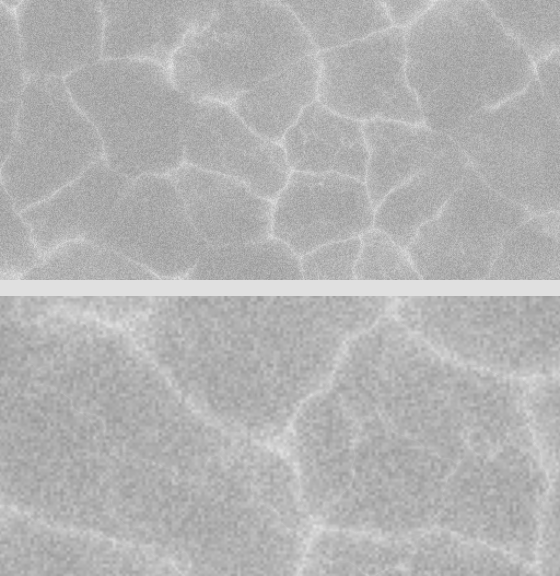
Top: the whole. Bottom: its middle third, enlarged.
Give the GLSL for this texture, as a Shadertoy shader.

```glsl
// Pale grey veined surface, like light rippling through shallow water.
// Warped Voronoi borders form the bright veins; each cell fades in a feathered
// halo, a finer net adds wisps, and an even grain covers everything.

const float BASE_GREY     = 0.660;
const float CELLS         = 3.1;    // large cells per canvas height
const float WISP_CELLS    = 6.5;    // small cells per canvas height
const float CORE_WIDTH    = 0.022;  // in cell units
const float HALO_WIDTH    = 0.085;
const float CORE_GAIN     = 0.110;
const float HALO_GAIN     = 0.075;
const float WISP_GAIN     = 0.065;
const float HAZE_GAIN     = 0.040;
const float MAX_LIGHT     = 0.200;
const float GRAIN_GAIN    = 0.082;
const float GRAIN_DENSITY = 256.0;  // grains per canvas height

// Two random values in 0..1 for a lattice point
vec2 hash2(vec2 cell) {
    uvec2 q = uvec2(ivec2(cell)) * uvec2(1597u, 3819u) + uvec2(7919u, 104729u);
    q.x += q.y * 1664525u;
    q ^= q >> 15u;
    q *= 22695477u;
    q.y += q.x * 1103515u;
    q ^= q >> 13u;
    q *= 1664525u;
    q.x += q.y * 69069u;
    q ^= q >> 16u;
    return vec2(q & 65535u) / 65535.0;
}

// Smooth value noise, two independent channels
vec2 noise2(vec2 p) {
    vec2 i = floor(p);
    vec2 f = p - i;
    f = f * f * (3.0 - 2.0 * f);
    vec2 low = mix(hash2(i), hash2(i + vec2(1, 0)), f.x);
    vec2 high = mix(hash2(i + vec2(0, 1)), hash2(i + vec2(1, 1)), f.x);
    return mix(low, high, f.y);
}

vec2 fbm2(vec2 p) {
    vec2 sum = vec2(0.0);
    float gain = 0.5;
    for (int octave = 0; octave < 5; octave++) {
        sum += gain * noise2(p);
        p = mat2(1.6, 1.2, -1.2, 1.6) * p + 17.3;
        gain *= 0.5;
    }
    return sum / 0.97;
}

// Border light of a Voronoi net: x = core, y = halo, z = random value of the cell.
// Summing over all borders makes the junctions glow.
vec3 veinNet(vec2 p) {
    vec2 home = floor(p);
    vec2 nearestCell = home;
    vec2 nearest = vec2(8.0);
    for (int y = -1; y <= 1; y++)
    for (int x = -1; x <= 1; x++) {
        vec2 cell = home + vec2(x, y);
        vec2 toSite = cell + hash2(cell) - p;
        if (dot(toSite, toSite) < dot(nearest, nearest)) {
            nearest = toSite;
            nearestCell = cell;
        }
    }
    vec2 light = vec2(0.0);
    for (int y = -2; y <= 2; y++)
    for (int x = -2; x <= 2; x++) {
        if (x == 0 && y == 0) continue;
        vec2 cell = nearestCell + vec2(x, y);
        vec2 toSite = cell + hash2(cell) - p;
        float border = dot(0.5 * (nearest + toSite), normalize(toSite - nearest));
        light += exp(-max(border, 0.0) / vec2(CORE_WIDTH, HALO_WIDTH));
    }
    return vec3(light, hash2(nearestCell + 91.0).x);
}

// Grain: one random value per lattice point, blended between points
float grain(vec2 p) {
    vec2 value = noise2(p * GRAIN_DENSITY - 0.5);
    return value.x + value.y - 1.0;
}

void mainImage(out vec4 fragColor, in vec2 fragCoord) {
    vec2 p = fragCoord / iResolution.y;

    // Bend the borders broadly, then roughen them
    vec2 bend = fbm2(p * 3.2 + 5.0) - 0.5;
    vec2 rough = fbm2(p * 17.0 + 40.0) - 0.5;
    vec2 warped = p + 0.22 * bend + 0.045 * rough;

    // Slow changes of strength, and fine mottling inside the light
    vec2 patches = fbm2(p * 2.6 + 23.0);
    float strength = smoothstep(0.25, 0.72, fbm2(p * 5.0 + 71.0).x);
    float mottle = 0.45 + 1.1 * fbm2(p * 30.0 + 11.0).y;

    // Main veins, with a halo of different reach on either side
    vec3 vein = veinNet(warped * CELLS + 3.0);
    float light = CORE_GAIN * vein.x * mix(0.25, 1.25, strength);
    light += HALO_GAIN * vein.y * mix(0.35, 1.3, vein.z) * strength * mottle;

    // Wisps and haze gathered in patches
    vec3 wisp = veinNet((warped + 0.07 * rough) * WISP_CELLS + 57.0);
    float gathered = smoothstep(0.46, 0.70, patches.x);
    light += WISP_GAIN * (wisp.x + 0.25 * wisp.y) * gathered * strength;
    light += HAZE_GAIN * smoothstep(0.42, 0.75, patches.y) * mottle;

    // Soft limit on the brightest knots
    light = MAX_LIGHT * (1.0 - exp(-light / MAX_LIGHT));

    float grey = BASE_GREY + light + GRAIN_GAIN * grain(p);
    fragColor = vec4(vec3(clamp(grey, 0.0, 1.0)), 1.0);
}
```
